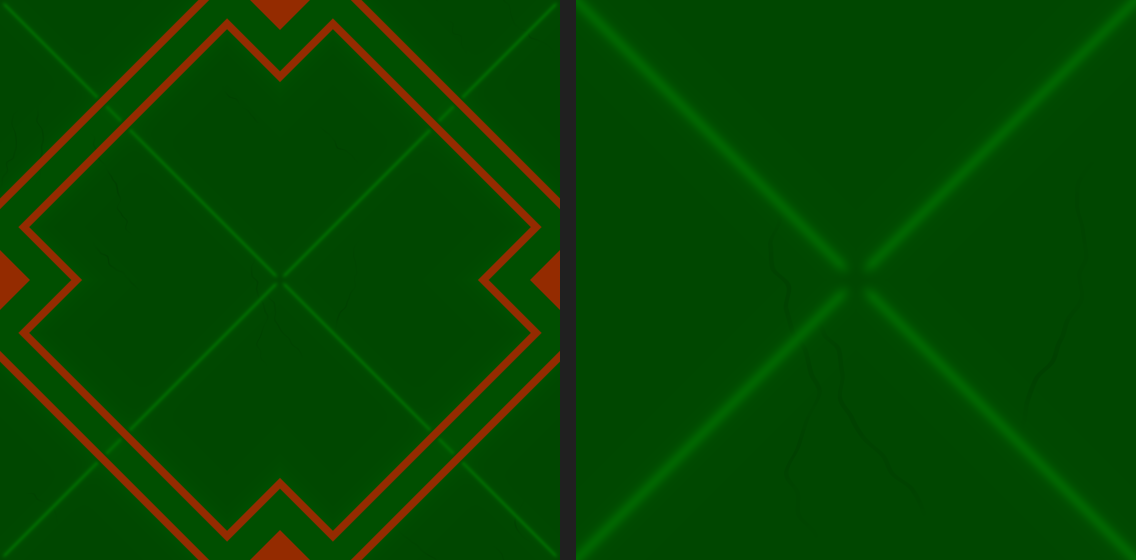
Left: the whole. Right: its middle third, enlarged.
Reproduce this pattern procedurally as a Shadertoy shader.

```glsl
const vec3 BASE = vec3(0.0, 0.28, 0.0);
const vec3 BAND = vec3(0.0, 0.31, 0.0);
const vec3 RIDGE = vec3(0.0, 0.40, 0.0);
const vec3 RUST = vec3(0.58, 0.17, 0.0);
const float REPEATS = 1.0;
const float CORNER_RADIUS = 0.364;   // outer line, diamond around each corner
const float FRAME_RADIUS = 0.448;    // inner line, parallel to the outer one
const float NOTCH_RADIUS = 0.137;    // step of the inner line at edge midpoints
const float STUD_RADIUS = 0.0535;    // solid diamond at edge midpoints
const float LINE_HALF = 0.0068;
const float GLOW_REACH = 0.016;
const float RIDGE_HALF = 0.0042;
const float CRACK_HALF = 0.0014;
const float CRACK_DARKEN = 0.11;
const int CRACK_COUNT = 13;
const float DIAGONAL = 0.70710678;   // diamond metric to perpendicular distance

float hash(float n) {
    return fract(sin(n * 127.1 + 11.7) * 43758.5453);
}

float noise(float x) {
    float i = floor(x), f = fract(x);
    return mix(hash(i), hash(i + 1.0), f * f * (3.0 - 2.0 * f)) - 0.5;
}

float fill(float d, float aa) {
    return 1.0 - smoothstep(-aa, aa, d);
}

// Hairline cracks, each wrapped around the tile
float cracks(vec2 uv, float aa) {
    float mask = 0.0;
    for (int i = 0; i < CRACK_COUNT; i++) {
        float seed = float(i) * 17.0 + 3.0;
        vec2 start = vec2(hash(seed), hash(seed + 1.0));
        vec2 q = fract(uv - start + 0.5) - 0.5;
        float angle = (hash(seed + 2.0) - 0.4) * 1.6;
        vec2 dir = vec2(sin(angle), -cos(angle));
        float along = dot(q, dir);
        float across = dot(q, vec2(-dir.y, dir.x));
        float halfLen = mix(0.04, 0.13, hash(seed + 3.0));
        across += 0.035 * noise(along * 16.0 + seed * 9.0)
                + 0.010 * noise(along * 75.0 + seed * 5.0);
        float taper = 1.0 - smoothstep(0.5 * halfLen, halfLen, abs(along));
        float strength = 0.5 + noise(along * 45.0 + seed * 3.0);
        mask = max(mask, fill(abs(across) - CRACK_HALF, aa) * taper * strength);
    }
    return mask;
}

void mainImage(out vec4 fragColor, in vec2 fragCoord) {
    vec2 uv = fract(fragCoord / iResolution.xy * REPEATS);
    vec2 q = abs(uv - 0.5);
    float aa = 0.75 * REPEATS / min(iResolution.x, iResolution.y);

    // Diamond distances to centre, corner and nearest edge midpoint
    float centre = q.x + q.y;
    float corner = 1.0 - centre;
    float edge = 0.5 - abs(q.x - q.y);

    float outer = (corner - CORNER_RADIUS) * DIAGONAL;
    float inner = min(corner - FRAME_RADIUS, edge - NOTCH_RADIUS) * DIAGONAL;
    float stud = (edge - STUD_RADIUS) * DIAGONAL;
    float lineDist = min(abs(outer), abs(inner));

    // Ground, lighter between the lines and fading away from them
    float band = fill(max(-outer, inner), aa);
    float glow = exp(-max(lineDist - LINE_HALF, 0.0) / GLOW_REACH);
    vec3 color = mix(BASE, BAND, max(band, glow));
    color *= 1.0 - CRACK_DARKEN * cracks(uv, aa);

    // Soft diagonal ridges, broken at crossings and beside the lines
    float ridgeDist = abs(q.x - q.y) * DIAGONAL;
    float ridge = 0.75 * exp(-pow(ridgeDist / RIDGE_HALF, 2.0))
                + 0.25 * exp(-ridgeDist / (1.6 * RIDGE_HALF));
    ridge *= smoothstep(0.004, 0.022, min(centre, corner));
    ridge *= smoothstep(LINE_HALF, 2.2 * LINE_HALF, lineDist);
    color = mix(color, RIDGE, ridge);

    // Rust lines and studs
    color = mix(color, RUST, fill(min(lineDist - LINE_HALF, stud), aa));
    fragColor = vec4(color, 1.0);
}
```
